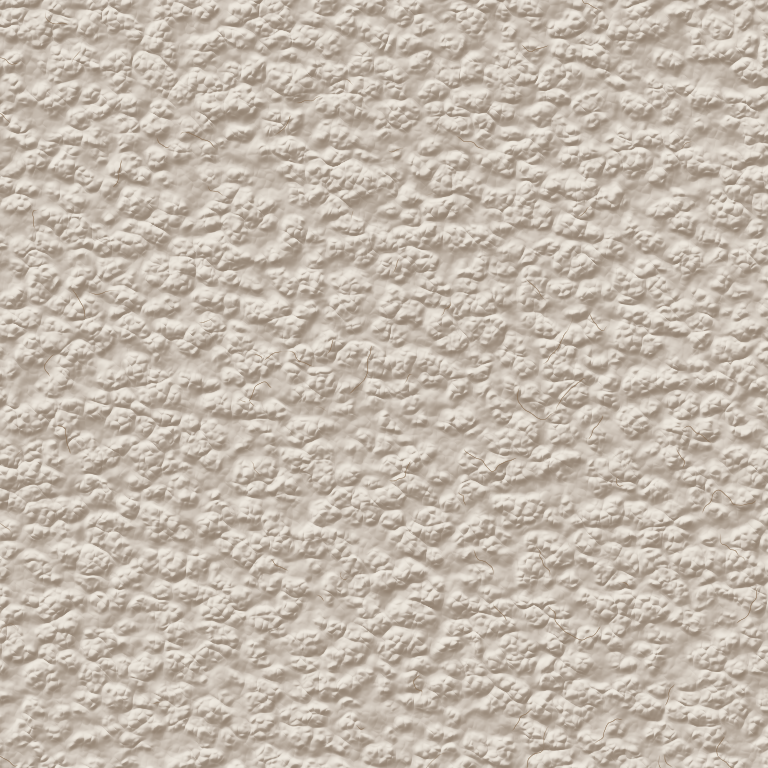
Reproduce this texture procedurally as a three.js fragment shader.

```glsl
// Rough cream stucco: crowded soft clumps carrying small grains, lit from above.
// A layered height field is differenced along the light to get the shading,
// which picks a tone from a three-colour ramp; sparse hairline cracks go on top.

varying vec2 vUv;

const vec3 SHADOW_COLOR = vec3(0.560, 0.495, 0.430);
const vec3 PLASTER_COLOR = vec3(0.802, 0.763, 0.720);
const vec3 LIGHT_COLOR = vec3(0.945, 0.925, 0.888);
const vec3 CRACK_COLOR = vec3(0.53, 0.42, 0.31);

const vec2 LIGHT_DIRECTION = vec2(-0.42, 0.91);
const float SAMPLE_STEP = 0.0011;   // half span of the slope measurement
const float SLOPE_CONTRAST = 1.12;
const float CAVITY_CONTRAST = 14.0;
const float MEAN_HEIGHT = 0.0155;

const vec2 CLUMP_SCALE = vec2(29.0, 37.0);
const vec2 LUMP_SCALE = vec2(46.0, 54.0);
const float GRAIN_SCALE = 88.0;
const float FINE_SCALE = 170.0;
const float CLUMP_RELIEF = 0.40;    // relief relative to the cell size
const float LUMP_RELIEF = 0.50;
const float GRAIN_RELIEF = 0.50;
const float FINE_RELIEF = 0.42;

const float CRACK_SCALE = 22.0;
const float CRACK_WIDTH = 0.0011;
const float CRACK_STRENGTH = 0.55;

float hash(vec2 p) {
  vec3 q = fract(p.xyx * 0.1031);
  q += dot(q, q.yzx + 33.33);
  return fract((q.x + q.y) * q.z);
}

vec2 hash2(vec2 p) {
  return vec2(hash(p), hash(p + 57.3));
}

vec2 turn(vec2 p, float angle) {
  float c = cos(angle);
  float s = sin(angle);
  return vec2(c * p.x - s * p.y, s * p.x + c * p.y);
}

float noise(vec2 p) {
  vec2 cell = floor(p);
  vec2 f = fract(p);
  f = f * f * f * (f * (f * 6.0 - 15.0) + 10.0);
  float low = mix(hash(cell), hash(cell + vec2(1.0, 0.0)), f.x);
  float high = mix(hash(cell + vec2(0.0, 1.0)), hash(cell + 1.0), f.x);
  return mix(low, high, f.y);
}

vec2 noise2(vec2 p) {
  p = turn(p, 0.6);
  return vec2(noise(p), noise(p + 41.7)) - 0.5;
}

// Highest of the randomly sized round bumps scattered one per cell
float bumps(vec2 p) {
  vec2 cell = floor(p);
  float top = 0.0;
  for (int j = -1; j <= 1; j++) {
    for (int i = -1; i <= 1; i++) {
      vec2 id = cell + vec2(float(i), float(j));
      vec2 offset = p - id - 0.1 - 0.8 * hash2(id);
      float size = hash(id + 19.1);
      float radius = mix(0.45, 0.85, size);
      float dome = max(0.0, 1.0 - dot(offset, offset) / (radius * radius));
      top = max(top, dome * dome * mix(0.35, 1.0, size));
    }
  }
  return top;
}

float height(vec2 p) {
  vec2 warped = p + 0.014 * noise2(p * 30.0) + 0.007 * noise2(p * 75.0);
  float clump = bumps(turn(warped, 0.22) * CLUMP_SCALE + 40.0);
  float roughness = mix(0.2, 1.0, smoothstep(0.06, 0.4, clump));
  vec2 grainPoint = turn(p + 0.005 * noise2(p * 120.0), 0.9);
  float grain = bumps(grainPoint * GRAIN_SCALE + 90.0);
  float h = CLUMP_RELIEF * clump / CLUMP_SCALE.y;
  h += LUMP_RELIEF * noise(turn(warped, 0.5) * LUMP_SCALE + 60.0) / LUMP_SCALE.y;
  h += GRAIN_RELIEF * roughness * grain / GRAIN_SCALE;
  h += FINE_RELIEF * roughness * noise(turn(p, 0.4) * FINE_SCALE + 99.0) / FINE_SCALE;
  return h;
}

float crackField(vec2 p) {
  vec2 jagged = p + 0.016 * noise2(p * 38.0) + 0.004 * noise2(p * 110.0);
  return noise(turn(jagged, 0.7) * CRACK_SCALE + 35.0) - 0.5;
}

// Short pieces of a wandering contour line, kept thin by the local gradient
float cracks(vec2 p) {
  vec2 d = vec2(0.0008, 0.0);
  float field = crackField(p);
  vec2 gradient = vec2(crackField(p + d.xy), crackField(p + d.yx)) - field;
  float steepness = length(gradient) / d.x;
  float line = abs(field) / max(steepness, 1.0);
  float piece = smoothstep(0.70, 0.80, noise(turn(p, 0.3) * 23.0 + 71.0));
  piece *= smoothstep(4.0, 9.0, steepness);
  return piece * (1.0 - smoothstep(0.2 * CRACK_WIDTH, CRACK_WIDTH, line));
}

void main() {
  vec2 p = vUv;
  vec2 reach = LIGHT_DIRECTION * SAMPLE_STEP;

  // Faces falling towards the light are bright, hollows a little darker
  float slope = (height(p - reach) - height(p + reach)) / (2.0 * SAMPLE_STEP);
  float cavity = height(p) - MEAN_HEIGHT;
  float shade = SLOPE_CONTRAST * slope + CAVITY_CONTRAST * cavity;
  shade += 0.10 * (noise(p * 5.0 + 3.0) - 0.5);
  shade /= sqrt(1.0 + shade * shade);

  vec3 color = mix(PLASTER_COLOR, LIGHT_COLOR, max(shade, 0.0));
  color = mix(color, SHADOW_COLOR, max(-shade, 0.0));
  color = mix(color, CRACK_COLOR, CRACK_STRENGTH * cracks(p));
  gl_FragColor = vec4(color, 1.0);
}
```
